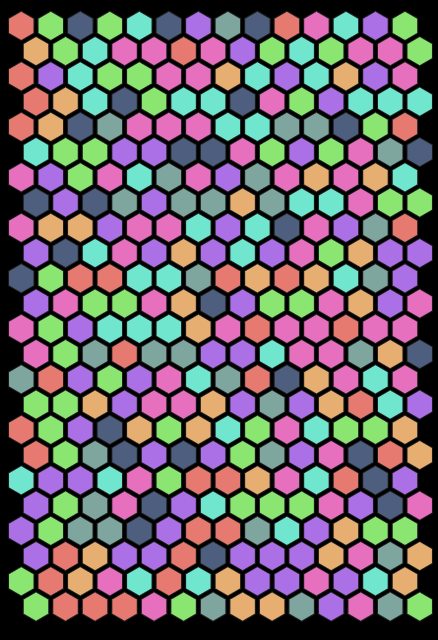
This pattern is drawn by a WebGL 2 fragment shader. Its source:

```glsl
#version 300 es
precision highp float;
// A field of pointy-top hexagons in staggered rows on black, each with a faint
// rim. Every cell picks its flat colour by hashing its row and column into a
// weighted palette. Lengths are fractions of the canvas height.

uniform vec2 u_resolution;
out vec4 fragColor;

const vec2 GRID_COUNT = vec2(14.0, 24.0);      // columns, rows
const vec2 PITCH = vec2(0.04612, 0.03945);     // spacing of columns and rows
const vec2 FIRST_CENTER = vec2(0.0332, 0.0404); // from the top left corner
const float APOTHEM = 0.0191;                  // centre to flat side of the fill
const float RIM_WIDTH = 0.0015;
const uint SEED = 29u;

const vec3 BACKGROUND = vec3(0.0);
const vec3 RIM_COLOR = vec3(0.11);

const int COLOR_COUNT = 8;
const vec3 PALETTE[COLOR_COUNT] = vec3[](
    vec3(0.902, 0.435, 0.745),  // pink
    vec3(0.675, 0.439, 0.902),  // violet
    vec3(0.541, 0.902, 0.439),  // green
    vec3(0.439, 0.902, 0.808),  // aqua
    vec3(0.902, 0.682, 0.439),  // apricot
    vec3(0.902, 0.478, 0.439),  // coral
    vec3(0.494, 0.651, 0.620),  // sage
    vec3(0.306, 0.369, 0.494)   // slate
);
// Share of the cells given to each colour; the sum is 1.
const float WEIGHTS[COLOR_COUNT] = float[](
    0.19, 0.18, 0.145, 0.125, 0.10, 0.09, 0.085, 0.085
);

// Integer hash of a cell, mapped to 0..1.
float hashCell(vec2 cell) {
    uint h = uint(cell.x) * 1597u + uint(cell.y) * 51749u + SEED * 7919u;
    h = (h ^ (h >> 16)) * 0x7feb352du;
    h = (h ^ (h >> 15)) * 0x846ca68bu;
    h ^= h >> 16;
    return float(h >> 8) / 16777216.0;
}

// Weighted choice: walk the shares until the hash is used up.
vec3 cellColor(vec2 cell) {
    float remaining = hashCell(cell);
    for (int i = 0; i < COLOR_COUNT - 1; i++) {
        if (remaining < WEIGHTS[i]) return PALETTE[i];
        remaining -= WEIGHTS[i];
    }
    return PALETTE[COLOR_COUNT - 1];
}

// Signed distance to the sides of a hexagon with vertical flat sides.
float hexDistance(vec2 p, float apothem) {
    p = abs(p);
    return max(p.x, dot(p, vec2(0.5, 0.8660254))) - apothem;
}

// Antialiased coverage of the inside of a distance field.
float coverage(float dist, float pixel) {
    return clamp(0.5 - dist / pixel, 0.0, 1.0);
}

void main() {
    float pixel = 1.0 / u_resolution.y;
    vec2 p = gl_FragCoord.xy * pixel;
    p.y = 1.0 - p.y;  // rows count downward

    vec3 color = BACKGROUND;
    float firstRow = floor((p.y - FIRST_CENTER.y) / PITCH.y);

    // Hexagon tips reach between rows, so test the rows above and below.
    for (int i = 0; i < 2; i++) {
        float row = clamp(firstRow + float(i), 0.0, GRID_COUNT.y - 1.0);
        float stagger = 0.5 * mod(row, 2.0);
        float column = floor((p.x - FIRST_CENTER.x) / PITCH.x - stagger + 0.5);
        column = clamp(column, 0.0, GRID_COUNT.x - 1.0);

        vec2 center = FIRST_CENTER + vec2(column + stagger, row) * PITCH;
        float dist = hexDistance(p - center, APOTHEM);

        color = mix(color, RIM_COLOR, coverage(dist - RIM_WIDTH, pixel));
        color = mix(color, cellColor(vec2(column, row)), coverage(dist, pixel));
    }
    fragColor = vec4(color, 1.0);
}
```
